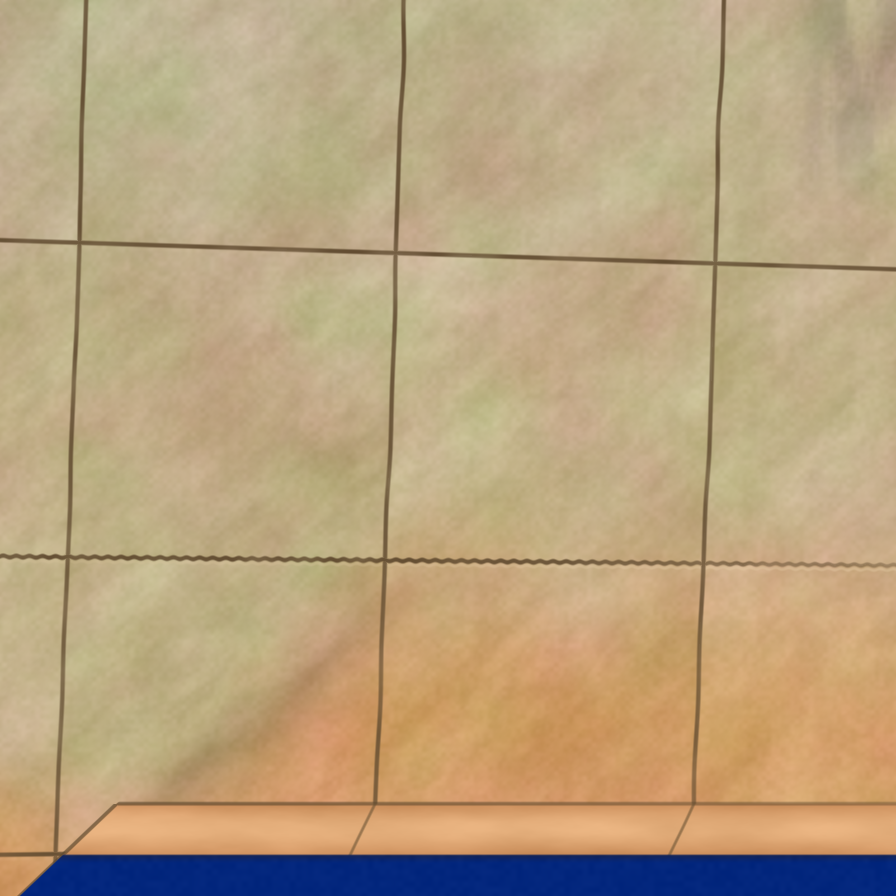
Reproduce this texture procedurally as a three.js fragment shader.

```glsl
// Sun-warmed beige stone tiles in a slightly skewed grid, above a rounded
// peach ledge and a blue band. Curved joint equations place the grid;
// layered value noise gives mottling, colour drift and uneven grout.
#define PITCH 0.3555
#define FIRST_JOINT 0.096
#define JOINT_WIDTH 0.0048
#define SOFT 0.0014
#define LEDGE_TOP 0.103
#define LEDGE_BOTTOM 0.046
#define MOTTLE 0.15
#define GRAIN 0.05
#define STONE vec3(0.765, 0.690, 0.540)
#define WARM_STONE vec3(0.820, 0.610, 0.400)
#define GROUT vec3(0.375, 0.290, 0.185)
#define BLUE vec3(0.010, 0.150, 0.490)

varying vec2 vUv;

float hash(vec2 p) {
  return fract(sin(dot(p, vec2(127.1, 311.7))) * 43758.5453);
}

float noise(vec2 p) {
  vec2 i = floor(p), f = fract(p);
  f = f * f * (3.0 - 2.0 * f);
  return mix(mix(hash(i), hash(i + vec2(1.0, 0.0)), f.x),
             mix(hash(i + vec2(0.0, 1.0)), hash(i + 1.0), f.x), f.y);
}

float fbm(vec2 p) {
  float sum = 0.0, amp = 0.5;
  for (int i = 0; i < 5; i++) {
    sum += amp * noise(p);
    p = mat2(1.6, 1.2, -1.2, 1.6) * p + 7.3;
    amp *= 0.5;
  }
  return sum;
}

// Coverage of a soft line, given the distance from its centre
float stroke(float d, float width) {
  return 1.0 - smoothstep(0.5 * width - SOFT, 0.5 * width + SOFT, abs(d));
}

// Nearest vertical joint: signed distance in x, column number in y
vec2 columnJoint(vec2 p) {
  float drop = 1.0 - p.y;
  float wobble = 0.003 * (noise(vec2(p.y * 14.0, floor(p.x * 3.0))) - 0.5);
  float u = (p.x - FIRST_JOINT + drop * (0.029 + 0.008 * drop) + wobble) / PITCH;
  return vec2((fract(u + 0.5) - 0.5) * PITCH, floor(u));
}

// Height of horizontal joint k, counted from the top
float rowHeight(float k, float x) {
  return 0.732 - 0.363 * k + 0.010 * k * k + (0.0226 * k - 0.0326) * x;
}

vec3 stone(vec2 p, vec2 tile) {
  // Warm light rises from the lower right and the lower left corner
  float edge = 0.08 + 0.27 * smoothstep(0.10, 0.48, p.x);
  float drift = 0.12 * (fbm(p * 6.0) - 0.5);
  float warm = 1.0 - smoothstep(edge - 0.17, edge + 0.13, p.y + drift);
  warm = max(warm, 1.0 - smoothstep(0.04, 0.19, length(p * vec2(1.2, 1.0))));
  vec3 color = mix(STONE, WARM_STONE, warm);
  color += vec3(-0.025, 0.012, 0.025) * smoothstep(0.45, 1.0, p.y) * (1.0 - 0.5 * p.x);

  // Diagonal clouds, green and rose patches, then fine grain
  vec2 q = vec2(p.x + p.y, p.y - p.x) * 0.707;
  float cloud = fbm(q * vec2(7.0, 13.0) + tile * 3.1) - 0.48;
  float fleck = fbm(q * vec2(32.0, 58.0)) - 0.48;
  color += MOTTLE * cloud * vec3(0.8, 0.95, 1.25) + GRAIN * 1.6 * fleck;
  color += vec3(-0.035, 0.03, -0.025) * (fbm(p * 11.0 + 31.0) - 0.48) * 2.0;
  color += GRAIN * (noise(p * 190.0) - 0.5) * vec3(0.6, 0.5, 0.8);
  color += 0.018 * (hash(tile + 4.0) - 0.5);

  // Diagonal shade at lower left and a rubbed stain at upper right
  float shade = exp(-pow((p.y - 0.77 * p.x + 0.025) / 0.035, 2.0));
  shade *= smoothstep(0.10, 0.22, p.x) * (1.0 - smoothstep(0.33, 0.48, p.x));
  float stain = smoothstep(0.86, 0.94, p.x) * smoothstep(0.74, 0.88, p.y);
  stain *= smoothstep(0.3, 0.65, fbm(p * vec2(26.0, 6.0)));
  return color - shade * vec3(0.09, 0.08, 0.07) - stain * vec3(0.09, 0.09, 0.06);
}

void main() {
  vec2 p = vUv;
  vec2 joint = columnJoint(p);

  // Horizontal joints; the middle one is ridged and thins to the right
  float row = 0.0, rowLine = 0.0, glint = 0.0;
  for (int i = 0; i < 3; i++) {
    float k = float(i);
    float ridge = i == 1 ? 0.0009 * sin(p.x * 430.0) : 0.0;
    float d = p.y - rowHeight(k, p.x) - ridge;
    float fade = i == 1 ? 1.0 - 0.45 * smoothstep(0.55, 1.0, p.x) : 1.0;
    row += step(d, 0.0);
    rowLine = max(rowLine, stroke(d, JOINT_WIDTH * (0.65 + 0.35 * fade)) * fade);
    glint = max(glint, stroke(d + 0.005, 0.003) * (i == 1 ? 0.3 + 0.5 * p.x : 0.12));
  }
  vec3 color = stone(p, vec2(joint.y, row));
  color = mix(color, vec3(0.90, 0.80, 0.65), glint * 0.5);
  float wear = 0.72 + 0.28 * noise(p * vec2(35.0, 28.0));
  float columnLine = stroke(joint.x, JOINT_WIDTH) * mix(0.8, 1.0, p.y);
  color = mix(color, GROUT, max(rowLine, columnLine) * wear);

  // Rounded ledge with a slanted left end and bent joints
  float slant = p.x - 0.022 - 1.05 * p.y;
  float leftEnd = smoothstep(-SOFT, SOFT, slant);
  float rise = (p.y - LEDGE_BOTTOM) / (LEDGE_TOP - LEDGE_BOTTOM);
  vec3 ledge = mix(vec3(0.80, 0.56, 0.36), vec3(0.90, 0.69, 0.49), sin(3.1416 * clamp(rise, 0.0, 1.0)));
  ledge += 0.10 * (fbm(p * vec2(12.0, 40.0)) - 0.48);
  float bend = columnJoint(vec2(p.x + 0.45 * (LEDGE_TOP - p.y), p.y)).x;
  ledge = mix(ledge, GROUT * 1.2, 0.65 * stroke(bend, 0.0035));
  float inLedge = leftEnd * (1.0 - smoothstep(-SOFT, SOFT, p.y - LEDGE_TOP));
  color = mix(color, ledge, inLedge);
  float lip = stroke(p.y - LEDGE_TOP, 0.004) * leftEnd * (0.75 - 0.3 * p.x);
  float endLine = stroke(slant, 0.006) * step(p.y, LEDGE_TOP) * 0.7;
  color = mix(color, GROUT, max(lip, endLine));

  // Blue band with a dark upper rim
  float band = leftEnd * (1.0 - smoothstep(-SOFT, SOFT, p.y - LEDGE_BOTTOM));
  vec3 blue = mix(BLUE, vec3(0.07, 0.14, 0.35), smoothstep(0.036, LEDGE_BOTTOM, p.y));
  blue += 0.02 * (noise(p * 150.0) - 0.5);
  gl_FragColor = vec4(mix(color, blue, band), 1.0);
}
```
